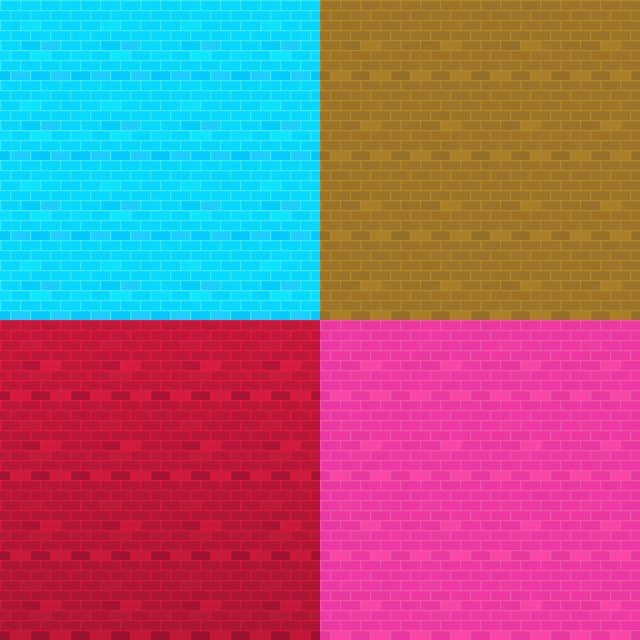
This pattern is drawn by a three.js fragment shader. Its source:

```glsl
// Four square panels of small running-bond brickwork in cyan, gold, crimson and pink.
varying vec2 vUv;

const vec2 BRICKS = vec2(16.0, 32.0);          // bricks across and rows down, per panel
const vec2 TILE = vec2(4.0, 8.0);              // bricks and rows before the accents repeat
const vec2 JOINT = vec2(1.0 / 16.0, 1.0 / 8.0); // joint width as a share of one brick
const float BRICK_VARIATION = 0.018;
const float WEAR = 0.022;
const float WEAR_SCALE = 34.0;
const float CRIMSON_TOP = 1.07;
const float CRIMSON_BOTTOM = 0.94;

struct Palette { vec3 base, joint, light, dark, tint; };

Palette cyanPalette() {
  return Palette(vec3(0.03, 0.84, 1.0), vec3(0.19, 0.92, 1.0),
    vec3(0.12, 0.80, 1.0), vec3(0.02, 0.78, 0.99), vec3(0.05, 0.91, 1.0));
}
Palette goldPalette() {
  return Palette(vec3(0.61, 0.455, 0.165), vec3(0.69, 0.53, 0.19),
    vec3(0.66, 0.495, 0.165), vec3(0.59, 0.435, 0.16), vec3(0.63, 0.45, 0.14));
}
Palette crimsonPalette() {
  return Palette(vec3(0.70, 0.09, 0.215), vec3(0.82, 0.11, 0.25),
    vec3(0.80, 0.10, 0.24), vec3(0.64, 0.08, 0.20), vec3(0.74, 0.11, 0.225));
}
Palette pinkPalette() {
  return Palette(vec3(0.925, 0.22, 0.635), vec3(0.96, 0.32, 0.68),
    vec3(0.97, 0.27, 0.65), vec3(0.91, 0.22, 0.62), vec3(0.925, 0.25, 0.63));
}

float hash(vec2 p) {
  return fract(sin(dot(p, vec2(127.1, 311.7))) * 43758.5);
}

vec2 gradient(vec2 cell) {
  float angle = 6.28319 * hash(cell);
  return vec2(cos(angle), sin(angle));
}

float gradientNoise(vec2 p) {
  vec2 i = floor(p), f = fract(p);
  vec2 u = f * f * f * (f * (f * 6.0 - 15.0) + 10.0);
  vec2 e = vec2(1.0, 0.0);
  float low = mix(dot(gradient(i), f), dot(gradient(i + e.xy), f - e.xy), u.x);
  float high = mix(dot(gradient(i + e.yx), f - e.yx), dot(gradient(i + e.xx), f - e.xx), u.x);
  return mix(low, high, u.y);
}

// Running integral of a stripe that fills [0, width] of every unit
float stripeIntegral(float x, float width) {
  return floor(x) * width + min(fract(x), width);
}

// Box-filtered stripe coverage
float stripe(float x, float width, float blur) {
  return (stripeIntegral(x + 0.5 * blur, width) - stripeIntegral(x - 0.5 * blur, width)) / blur;
}

float same(float a, float b) {
  return 1.0 - step(0.5, abs(a - b));
}

// Accent weights of a brick in its tile: light, dark, tint
vec3 accents(vec2 id) {
  float checkerRow = same(id.y, 7.0);
  float odd = mod(id.x, 2.0);
  float light = checkerRow * (1.0 - odd) + same(id.y, 4.0) * same(id.x, 2.0);
  float dark = checkerRow * odd + 0.6 * same(id.y, 4.0) * same(id.x, 1.0);
  float tint = same(id.x, 1.0) * (same(id.y, 5.0) + 0.8 * same(id.y, 2.0))
    + 0.35 * same(id.x, 3.0) * same(id.y, 5.0);
  return vec3(light, dark, tint);
}

vec3 paint(Palette c, vec3 accent, float shade, float joint) {
  vec3 brick = mix(c.base, c.light, accent.x);
  brick = mix(brick, c.dark, accent.y);
  brick = mix(brick, c.tint, accent.z) * shade;
  return mix(brick, c.joint, joint);
}

void main() {
  vec2 p = vec2(vUv.x, 1.0 - vUv.y);           // measured from the top left
  vec2 pixel = max(fwidth(vUv), vec2(1e-5));

  // Brick grid, with every second row shifted by half a brick
  vec2 grid = p * 2.0 * BRICKS;
  vec2 blur = pixel * 2.0 * BRICKS;
  grid.x -= 0.5 * mod(floor(grid.y), 2.0);
  vec2 id = mod(floor(grid), TILE);

  // Joints run along the left and top of each brick
  float upright = stripe(grid.x, JOINT.x, blur.x);
  float level = stripe(grid.y, JOINT.y, blur.y);
  float joint = 1.0 - (1.0 - upright) * (1.0 - level);

  // Faint tone change per brick and soft wear across the wall
  vec3 accent = accents(id);
  float shade = 1.0 + BRICK_VARIATION * (hash(id + 3.0) - 0.5)
    + WEAR * gradientNoise(p * WEAR_SCALE);

  // Four panels, the crimson one darkening downwards
  float fade = mix(CRIMSON_TOP, CRIMSON_BOTTOM, clamp(p.y * 2.0 - 1.0, 0.0, 1.0));
  vec2 side = clamp((p - 0.5) / pixel + 0.5, 0.0, 1.0);
  vec3 top = mix(paint(cyanPalette(), accent, shade, joint),
    paint(goldPalette(), accent, shade, joint), side.x);
  vec3 bottom = mix(paint(crimsonPalette(), accent, shade, joint) * fade,
    paint(pinkPalette(), accent, shade, joint), side.x);
  gl_FragColor = vec4(mix(top, bottom, side.y), 1.0);
}
```
